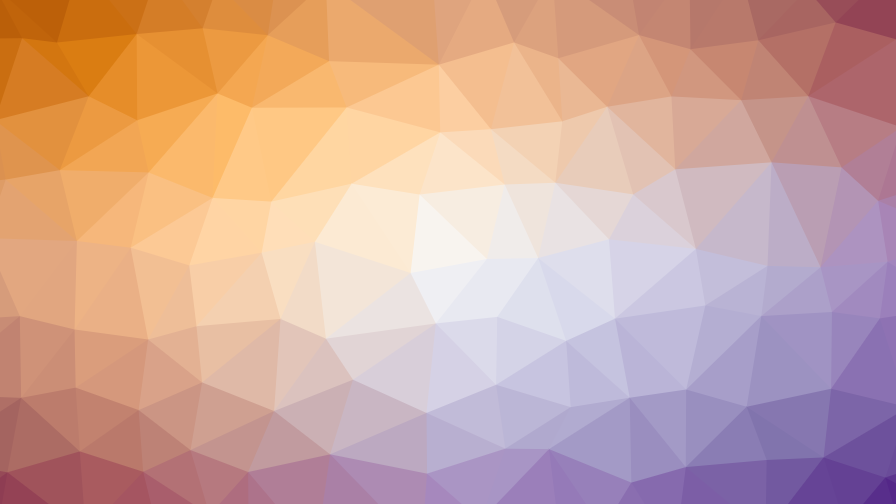
Reproduce this background procedurally as a Shadertoy shader.

```glsl
// Low-poly mesh of flat triangles, shaded from orange through white to violet.

#define GRID_SCALE vec2(13.1, 7.2)    // mesh cells across the canvas
#define GRID_OFFSET vec2(0.07, 0.583) // first mesh corner, in cells
#define JITTER 0.29                   // random shift of the corners, in cells
#define GAP_COLUMN 5.5                // columns part around this place
#define GAP_STRENGTH 0.41
#define SAG_COLUMN 7.5                // rows hang lower around this place
#define SAG_DEPTH 0.12
#define SEED 23u

const vec3 PALETTE[9] = vec3[9](
    vec3(0.702, 0.345, 0.024), vec3(0.878, 0.510, 0.078),
    vec3(0.992, 0.722, 0.388), vec3(0.996, 0.878, 0.714),
    vec3(0.969, 0.969, 0.969), vec3(0.847, 0.855, 0.922),
    vec3(0.698, 0.671, 0.824), vec3(0.502, 0.451, 0.675),
    vec3(0.329, 0.153, 0.533));

// Linear RGB to white-balanced XYZ
const mat3 RGB_TO_XYZ = mat3(0.4339, 0.2126, 0.0177,
                             0.3762, 0.7152, 0.1095,
                             0.1899, 0.0722, 0.8728);

// Cube roots of XYZ blend in the same way as Lab
vec3 toPerceptual(vec3 rgb) {
    return pow(RGB_TO_XYZ * pow(rgb, vec3(2.2)), vec3(1.0 / 3.0));
}

vec3 fromPerceptual(vec3 v) {
    vec3 linearRgb = inverse(RGB_TO_XYZ) * (v * v * v);
    return pow(clamp(linearRgb, 0.0, 1.0), vec3(1.0 / 2.2));
}

vec3 ramp(float t) {
    float s = clamp(t, 0.0, 1.0) * 8.0;
    int i = min(int(s), 7);
    return mix(toPerceptual(PALETTE[i]), toPerceptual(PALETTE[i + 1]), s - float(i));
}

// One ramp runs across, one runs down; their even blend is the facet colour
vec3 facetColor(vec2 center) {
    vec2 uv = (center + GRID_OFFSET) / GRID_SCALE;
    return fromPerceptual(mix(ramp(uv.x), ramp(uv.y), 0.5));
}

vec2 hash2(ivec2 cell) {
    uvec2 v = uvec2(cell + 64) + SEED;
    v = v * 1664525u + 1013904223u;
    v.x += v.y * 1664525u;
    v.y += v.x * 1664525u;
    v ^= v >> 16u;
    v.x += v.y * 1664525u;
    v.y += v.x * 1664525u;
    v ^= v >> 16u;
    return vec2(v & 0xffffu) / 65535.0;
}

// Mesh corner: grid point, broad warp and random shift
vec2 corner(ivec2 cell) {
    vec2 p = vec2(cell);
    float gap = p.x - GAP_COLUMN;
    float sag = p.x - SAG_COLUMN;
    vec2 warp = vec2(GAP_STRENGTH * gap * exp(-0.6 * gap * gap),
                     SAG_DEPTH * exp(-0.2 * sag * sag));
    return p + warp + JITTER * (2.0 * hash2(cell) - 1.0);
}

float cross2(vec2 a, vec2 b) {
    return a.x * b.y - a.y * b.x;
}

float edgeDistance(vec2 p, vec2 a, vec2 b) {
    return cross2(b - a, p - a) / length(b - a);
}

// Adds a triangle, weighted by its coverage of the pixel
void addFacet(inout vec4 sum, vec2 p, vec2 a, vec2 b, vec2 c, float pixel) {
    float side = sign(cross2(b - a, c - a));
    float d = min(side * edgeDistance(p, a, b),
              min(side * edgeDistance(p, b, c), side * edgeDistance(p, c, a)));
    float coverage = clamp(0.5 + d / pixel, 0.0, 1.0);
    if (coverage > 0.0) sum += coverage * vec4(facetColor((a + b + c) / 3.0), 1.0);
}

void mainImage(out vec4 fragColor, in vec2 fragCoord) {
    vec2 uv = fragCoord / iResolution.xy;
    vec2 p = vec2(uv.x, 1.0 - uv.y) * GRID_SCALE - GRID_OFFSET;
    float pixel = GRID_SCALE.y / iResolution.y;
    ivec2 home = ivec2(floor(p));
    vec4 sum = vec4(0.0);

    // Split each nearby quad along its shorter diagonal
    for (int y = -1; y <= 1; y++)
    for (int x = -1; x <= 1; x++) {
        ivec2 cell = home + ivec2(x, y);
        vec2 a = corner(cell);
        vec2 b = corner(cell + ivec2(1, 0));
        vec2 c = corner(cell + ivec2(1, 1));
        vec2 d = corner(cell + ivec2(0, 1));
        if (distance(a, c) < distance(b, d)) {
            addFacet(sum, p, a, b, c, pixel);
            addFacet(sum, p, a, c, d, pixel);
        } else {
            addFacet(sum, p, a, b, d, pixel);
            addFacet(sum, p, b, c, d, pixel);
        }
    }
    fragColor = vec4(sum.rgb / max(sum.a, 0.001), 1.0);
}
```
